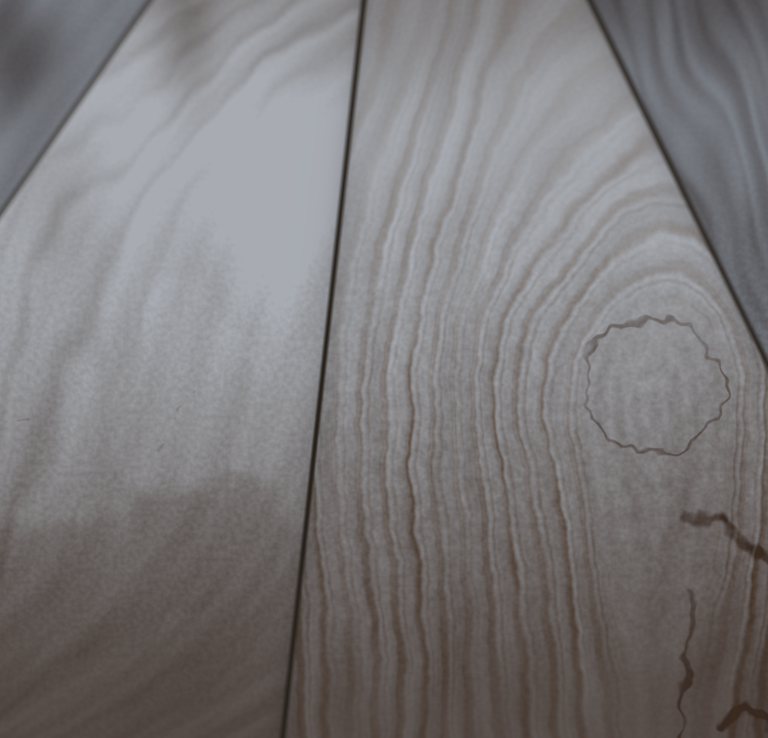
Write a Shadertoy shader that draws this texture.

```glsl
// Weathered wooden planks seen at a low angle, with a knot in the middle board.
// Grain lines are level sets of a flow field bent around the knot; light, stains
// and cracks are soft shapes, and sharpness falls off away from a focus band.

#define KNOT vec2(.853, .478)
#define DARK_WOOD vec3(.31, .27, .25)
#define PALE_WOOD vec3(.62, .63, .65)
#define SEAM_COLOR vec3(.15, .125, .1)
#define FOCUS_Y .4
#define RING_FREQ 34.
#define GRAIN_DEPTH .42
#define SEAM_WIDTH .003
#define SPECKLE .13

float hash(vec2 p) {
  p = fract(p * vec2(.1031, .1137));
  p += dot(p, p.yx + 33.33);
  return fract((p.x + p.y) * p.x * 7.13);
}

float corner(vec2 cell, vec2 offset) {
  float a = 6.2832 * hash(cell + 57.);
  return dot(vec2(cos(a), sin(a)), offset);
}

// Gradient noise
float noise(vec2 p) {
  vec2 i = floor(p), f = p - i, e = vec2(1, 0);
  vec2 u = f * f * f * (f * (f * 6. - 15.) + 10.);
  return mix(mix(corner(i, f), corner(i + e, f - e), u.x),
             mix(corner(i + e.yx, f - e.yx), corner(i + 1., f - 1.), u.x), u.y);
}

float blob(vec2 p, float x, float y, float rx, float ry) {
  vec2 d = (p - vec2(x, y)) / vec2(rx, ry);
  return exp(-dot(d, d));
}

float segment(vec2 p, vec4 ends) {
  vec2 d = ends.zw - ends.xy;
  p -= ends.xy;
  return length(p - d * clamp(dot(p, d) / dot(d, d), 0., 1.));
}

float stroke(float dist, float width, float blur) {
  return 1. - smoothstep(width - blur, width + blur, dist);
}

// Dark groove with a pale lip; each line has its own strength
float crease(float phase, float width) {
  float id = floor(phase + .5), d = (phase - id) / width;
  float lip = d - 1.7;
  return (.4 * exp(-lip * lip) - exp(-d * d)) * (.35 + .65 * hash(vec2(id, 3)));
}

// Arches above the knot, nearly straight lines below it
float knotField(vec2 d) {
  float above = max(d.y, 0.), side = abs(d.x);
  float rise = .95 * above / (1. + 1.5 * above);
  return length(vec2(side, rise)) + .075 * smoothstep(0., .45, -d.y) * exp(-4. * side);
}

void mainImage(out vec4 fragColor, in vec2 fragCoord) {
  vec2 p = fragCoord / iResolution.xy;
  float defocus = abs(p.y - FOCUS_Y);
  float focus = 1. - smoothstep(.05, .45, defocus);
  float blur = 1. / iResolution.y + .005 * defocus;

  // Signed distances to the seams and board masks
  float seamA = (p.x - .195 + .67 * (1. - p.y)) * .83;
  float seamB = p.x - .368 - .106 * p.y;
  float seamC = (p.x - .768 - .469 * (1. - p.y)) * .905;
  float isCorner = stroke(seamA, 0., blur);
  float isRight = 1. - stroke(seamC, 0., blur);
  float isLeft = stroke(seamB, 0., blur);

  // Light falling on the boards
  float cloud = noise(p * vec2(9, 4)) + .5 * noise(p * vec2(21, 9));
  float light = .07 + .92 * smoothstep(-.08, .8, p.y) - .36 * smoothstep(.8, 1.04, p.y);
  light += .06 * cloud - .14 * smoothstep(.8, 1.05, p.x);

  // Left board: broad soft bands, stain and sheen
  float drift = p.y - .5;
  float lane = p.x - .1 - .25 * drift - 2. * drift * drift * drift;
  float bands = crease(lane * 14. + .8 * cloud, .17) * (1. - .75 * smoothstep(-.02, .1, lane));
  float left = light - .06 + .16 * bands + .15 * noise(vec2(lane * 25., p.y * 4.));
  left += .16 * smoothstep(.29, .34, p.y + .09 * noise(p * vec2(8, 5)) + .03 * noise(p * 25.));
  float patchDist = length((p - vec2(.245, .46)) / vec2(.09, .14)) + .5 * noise(p * 9.);
  left += .06 * stroke(patchDist, 1., .12);
  left += .22 * blob(p, .34, .74, .1, .2) + .15 * blob(p, .17, .88, .05, .13);
  left -= .33 * blob(p, .245, .96, .035, .1) + .2 * blob(p, .08, .7, .05, .1);
  left -= .15 * blob(p, .255, .64, .05, .1);

  // Middle board: sharp grain around the knot
  float wobble = .007 * noise(p * vec2(13, 15)) + .003 * noise(p * vec2(40, 52));
  float field = knotField(p - KNOT);
  float rings = (field + wobble) * RING_FREQ + .8 * noise(p * vec2(6, 2.5));
  float grain = crease(-rings, .08 + .2 * defocus) + .4 * crease(.3 - rings * 2., .13 + .1 * defocus);
  grain *= smoothstep(.085, .11, field) * (1. - .75 * blob(p, .87, .1, .06, .3));
  grain *= GRAIN_DEPTH * (1. - .65 * smoothstep(.5, 1., p.y)) * (.5 + .5 * smoothstep(0., .3, p.y));
  grain *= .85 + .6 * noise(p * vec2(18, 11));
  float middle = light + grain + .15 * noise(vec2(rings * 1.5, p.y * 5.));
  middle += focus * .12 * noise(p * vec2(70, 45));
  float radius = length((p - KNOT) / vec2(.088, .092));
  float ring = abs(radius - 1. + .22 * noise(p * 16.) + .14 * noise(p * 55.)) * .09;
  middle -= (.38 + .3 * noise(p * 14.)) * stroke(ring, .0025 + .015 * max(p.y - .5, 0.), .002);

  // Cracks at the lower right, dents on the left
  vec2 c = p + .014 * vec2(noise(p * 24.), noise(p * 24. + 9.)) + .007 * noise(p * 60.);
  float split = min(segment(c, vec4(.89, .305, .94, .288)), segment(c, vec4(.94, .288, 1.01, .235)));
  float hook = min(segment(c, vec4(.935, .02, .968, .04)), segment(c, vec4(.968, .04, 1.01, .015)));
  float thread = segment(c, vec4(.9, .2, .883, -.02));
  middle -= (.45 + .3 * noise(p * 35.)) * stroke(min(split, hook), .006, .005);
  middle -= .3 * stroke(thread, .003 + .006 * noise(p * 25.), .003);
  float dent = min(segment(c, vec4(.248, .47, .204, .383)), segment(c, vec4(0, .415, .038, .437)));
  left -= .25 * stroke(dent, .0015, .002) * smoothstep(0., .2, noise(p * 70.));

  // Outer boards: cooler and out of focus
  float slant = p.x + .35 * p.y + .04 * noise(p * vec2(9, 5));
  float right = .46 + .14 * crease(slant * 27., .17) + .2 * cloud - .3 * smoothstep(.85, 1.05, p.y);
  right += .18 * blob(p, .9, .85, .08, .07) + .22 * noise(vec2(slant * 50., p.y * 7.));
  float far = .6 + .1 * cloud - .45 * blob(p, .02, .94, .05, .09) + .2 * noise(vec2(seamA * 30., p.y * 5.));

  // Blend and colour the boards, then lay in the seams
  float tone = mix(mix(mix(middle, right, isRight), left, isLeft), far, isCorner);
  tone += SPECKLE * (.25 + .75 * focus) * (noise(p * 130.) + .6 * noise(p * 230.));
  vec3 color = mix(DARK_WOOD, PALE_WOOD, clamp(tone, -.3, 1.12));
  color += vec3(-.03, -.005, .02) * max(isRight, isCorner);
  color += vec3(.06, .01, -.04) * (1. - isLeft) * (1. - isRight) * max(-grain, 0.);
  color *= 1. - .15 * exp(-min(abs(seamB), abs(seamC)) * 90.);
  float gap = max(stroke(abs(seamB), SEAM_WIDTH, .001 + blur), .9 * stroke(abs(seamC), SEAM_WIDTH, .002 + blur));
  gap = max(gap, .6 * stroke(abs(seamA), SEAM_WIDTH, .003 + blur));
  fragColor = vec4(clamp(mix(color, SEAM_COLOR, gap), 0., 1.), 1.);
}
```
